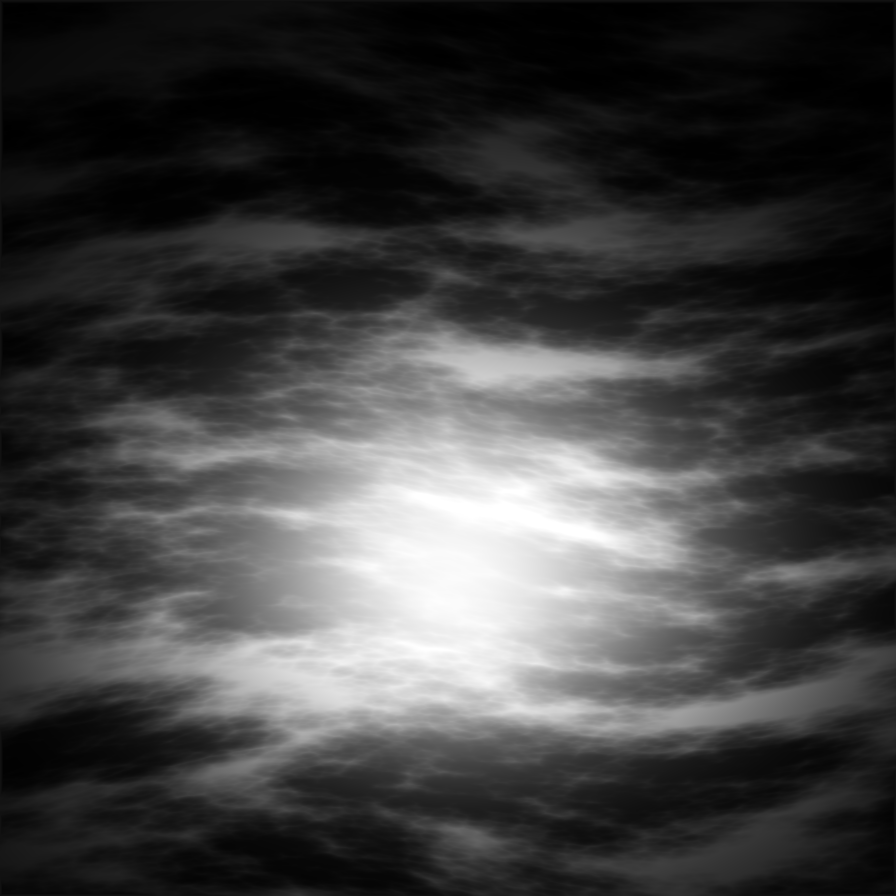
This background is drawn by a Shadertoy shader. Its source:

```glsl
#define GLOW_CENTER vec2(0.51, 0.362)
#define GLOW_WIDTH 0.35
#define GLOW_ABOVE 0.27
#define GLOW_BELOW 0.225
#define CORE_RADIUS 0.125
#define HAZE_RADIUS 0.50
#define HAZE_LEVEL 0.17
#define CLOUD_SCALE vec2(3.0, 11.0)
#define CLOUD_OCTAVES 6
#define CLOUD_RANGE vec2(0.07, 0.45)
#define SEAM_SHARPNESS 20.0
#define FRAME vec2(0.005, 0.07)

vec2 hash2(vec2 p) {
    vec2 k = vec2(dot(p, vec2(127.1, 311.7)), dot(p, vec2(269.5, 183.3)));
    return fract(sin(k) * 43758.55);
}

// Softened squared distance to cell points: dark cells, bright seams
float cellular(vec2 p) {
    vec2 cell = floor(p);
    vec2 local = fract(p);
    float sum = 0.0;
    for (int y = -1; y <= 1; y++) {
        for (int x = -1; x <= 1; x++) {
            vec2 offset = vec2(x, y);
            vec2 d = offset + hash2(cell + offset) - local;
            sum += exp(-SEAM_SHARPNESS * dot(d, d));
        }
    }
    return -log(max(sum, 1e-8)) / SEAM_SHARPNESS;
}

// Layered sines bend the cells gently, mostly along the streaks
vec2 bend(vec2 p) {
    vec2 amplitude = vec2(0.12, 0.13);
    for (int i = 0; i < 3; i++) {
        p += amplitude * sin(p.yx * vec2(1.1, 2.3) + vec2(0.8, 2.1));
        p += vec2(0.37, 0.19);
        amplitude *= 0.7;
    }
    return p;
}

float cloudLayers(vec2 uv) {
    vec2 p = bend(uv * CLOUD_SCALE);
    float sum = 0.0;
    float total = 0.0;
    float weight = 1.0;
    for (int i = 0; i < CLOUD_OCTAVES; i++) {
        sum += weight * cellular(p);
        total += weight;
        weight *= 0.62;
        p = p * vec2(1.85, 1.8) + vec2(5.3, 2.7);
    }
    return sum / total;
}

float falloff(vec2 q) {
    return exp(-dot(q, q));
}

void mainImage(out vec4 fragColor, in vec2 fragCoord) {
    vec2 uv = fragCoord / iResolution.xy;
    vec2 d = uv - GLOW_CENTER;

    // Light: broad haze, uneven flat-topped halo and a hot core
    float halfHeight = mix(GLOW_BELOW, GLOW_ABOVE, smoothstep(-0.1, 0.1, d.y));
    vec2 q = d / vec2(GLOW_WIDTH, halfHeight);
    float halo = exp(-pow(dot(q, q), 1.15));
    float haze = HAZE_LEVEL * falloff(d / HAZE_RADIUS);
    float core = falloff(d / CORE_RADIUS);
    float light = 0.78 * halo + haze;

    // Clouds: strong contrast in the dark, washed out near the light
    float cloud = smoothstep(CLOUD_RANGE.x, CLOUD_RANGE.y, cloudLayers(uv));
    float shade = mix(2.0 * cloud, 1.0, 0.85 * pow(halo, 0.6));
    float level = mix(light * shade, 1.0, 0.85 * core);

    // Faint lighter rim
    vec2 border = min(uv, 1.0 - uv);
    float rim = 1.0 - smoothstep(0.0, FRAME.x, min(border.x, border.y));
    level = max(level, FRAME.y * rim);

    fragColor = vec4(vec3(clamp(level, 0.0, 1.0)), 1.0);
}
```
